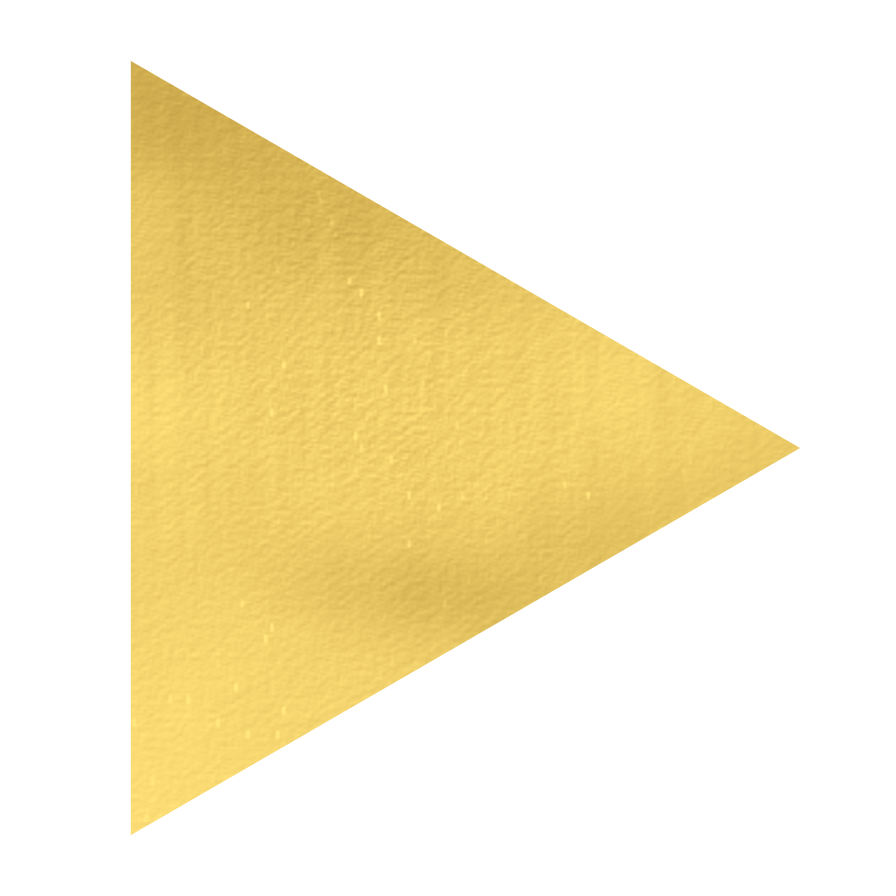
Give the GLSL for this background, as a WebGL 2 fragment shader.

```glsl
#version 300 es
precision highp float;
// A grainy gold foil triangle pointing right on a white ground.

#define LEFT_X 0.146
#define APEX vec2(0.893, 0.5)
#define HALF_HEIGHT 0.432
#define GRAIN_SCALE vec2(150.0, 190.0)
#define GRAIN_DEPTH 0.42
#define STREAK_DEPTH 0.10
#define FLECK_CELLS vec2(150.0, 75.0)
#define DARK_GOLD vec3(0.77, 0.63, 0.27)
#define LIGHT_GOLD vec3(1.0, 0.88, 0.47)

uniform vec2 u_resolution;
out vec4 fragColor;

float hash(vec2 p) {
    return fract(sin(dot(p, vec2(127.1, 311.7))) * 43758.5453);
}

float noise(vec2 p) {
    vec2 cell = floor(p), f = fract(p);
    f = f * f * (3.0 - 2.0 * f);
    return mix(mix(hash(cell), hash(cell + vec2(1, 0)), f.x),
               mix(hash(cell + vec2(0, 1)), hash(cell + vec2(1, 1)), f.x), f.y);
}

float relief(vec2 p) {
    return 0.65 * noise(p * GRAIN_SCALE) + 0.35 * noise(p * GRAIN_SCALE * 2.1 + 17.0);
}

// Soft elliptical spot, turned by an angle
float spot(vec2 p, vec2 center, vec2 size, float angle) {
    float c = cos(angle), s = sin(angle);
    vec2 q = mat2(c, -s, s, c) * (p - center) / size;
    return exp(-dot(q, q));
}

// Signed distance to the sides, mirrored about the horizontal axis
float triangle(vec2 p) {
    vec2 normal = normalize(vec2(HALF_HEIGHT, APEX.x - LEFT_X));
    float slant = dot(vec2(p.x - APEX.x, abs(p.y - APEX.y)), normal);
    return max(LEFT_X - p.x, slant);
}

// Broad light and shade of the foil
float sheen(vec2 p) {
    float tone = 0.74;
    tone -= 0.38 * spot(p, vec2(0.16, 0.91), vec2(0.16, 0.12), -0.5);
    tone -= 0.34 * spot(p, vec2(0.37, 0.79), vec2(0.26, 0.09), -0.52);
    tone -= 0.14 * spot(p, vec2(0.22, 0.69), vec2(0.18, 0.07), 0.0);
    tone -= 0.33 * spot(p, vec2(0.49, 0.335), vec2(0.15, 0.055), -0.15);
    tone -= 0.23 * spot(p, vec2(0.68, 0.40), vec2(0.13, 0.06), 0.2);
    tone -= 0.12 * spot(p, vec2(0.87, 0.49), vec2(0.07, 0.06), 0.0);
    tone += 0.10 * spot(p, vec2(0.66, 0.58), vec2(0.15, 0.08), -0.3);
    tone += 0.12 * spot(p, vec2(0.16, 0.54), vec2(0.12, 0.06), 0.0);
    tone += 0.20 * spot(p, vec2(0.15, 0.14), vec2(0.20, 0.17), 0.0);
    return tone;
}

// Sparse upright glints, gathered in a few worn columns
float flecks(vec2 p) {
    vec2 grid = p * FLECK_CELLS, cell = floor(grid);
    float worn = smoothstep(0.45, 0.85, noise(vec2(p.x * 17.0, p.y * 5.0) + 8.0));
    float lit = step(0.955, hash(cell + 31.0)) * worn;
    vec2 d = abs(fract(grid) - 0.5);
    return lit * smoothstep(0.5, 0.1, d.x) * smoothstep(0.5, 0.15, d.y);
}

void main() {
    float unit = min(u_resolution.x, u_resolution.y);
    vec2 p = (gl_FragCoord.xy - 0.5 * u_resolution) / unit + 0.5;

    // Grain lit from the upper left, calmer in the lower left and right
    float emboss = relief(p) - relief(p + vec2(-0.0025, 0.003));
    float rough = 0.5 + 0.5 * spot(p, vec2(0.40, 0.62), vec2(0.25, 0.32), 0.4);
    float streak = noise(vec2(p.x * 95.0, p.y * 7.0)) - 0.5;
    float cloud = noise(p * 24.0) - 0.5;

    float tone = sheen(p) + GRAIN_DEPTH * rough * emboss;
    tone += STREAK_DEPTH * streak * smoothstep(0.2, 0.5, p.y) + 0.06 * cloud;
    tone += 0.35 * flecks(p);
    vec3 gold = mix(DARK_GOLD, LIGHT_GOLD, clamp(tone, 0.0, 1.1));

    // Triangle over white, with a smooth edge one pixel wide
    float cover = clamp(0.5 - triangle(p) * unit, 0.0, 1.0);
    fragColor = vec4(mix(vec3(1.0), gold, cover), 1.0);
}
```
